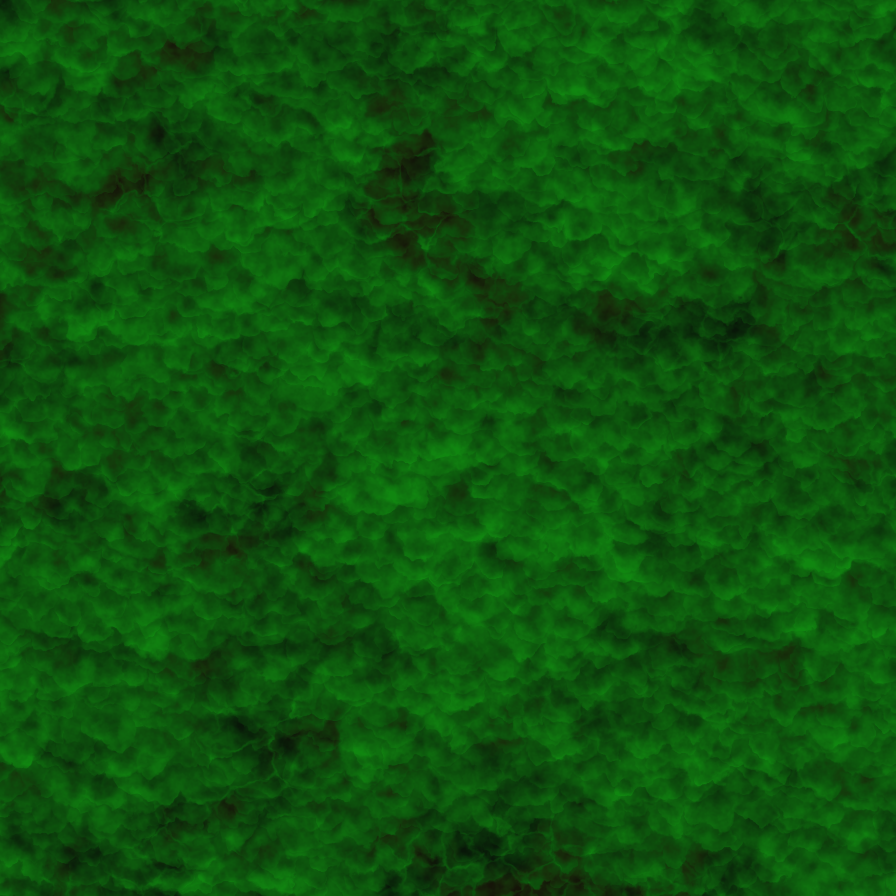
Write a WebGL 1 fragment shader that draws this texture.

```glsl
precision highp float;
uniform vec2 u_resolution;

const vec3 SHADOW = vec3(0.04, 0.20, 0.04);
const vec3 LIGHT = vec3(0.06, 0.47, 0.06);
const vec3 BROWN = vec3(0.05, -0.01, 0.0);
const float MEAN_TONE = 0.60;
const float CLUMP_SCALE = 10.0;
const float TUFT_SCALE = 20.0;
const float LEAF_SCALE = 41.0;
const float CLUMP_GAIN = 0.33;
const float TUFT_GAIN = 0.42;
const float LEAF_GAIN = 0.38;
const float PATCH_SCALE = 6.5;
const float PATCH_GAIN = 0.72;
const float GRAIN_SCALE = 62.0;
const float GRAIN_GAIN = 0.95;
const float VEIN_SCALE = 24.0;
const float VEIN_GAIN = 0.28;
const float EDGE_SOFTNESS = 0.14;
const float RAGGEDNESS = 0.022;
const float FRAYING = 0.012;

float hash(vec2 p) {
  vec3 q = fract(p.xyx * 0.1031);
  q += dot(q, q.yzx + 33.33);
  return fract((q.x + q.y) * q.z);
}

vec2 hash2(vec2 p) {
  return vec2(hash(p), hash(p + 71.7));
}

float noise(vec2 p) {
  vec2 i = floor(p);
  vec2 f = fract(p);
  f = f * f * (3.0 - 2.0 * f);
  vec2 e = vec2(1.0, 0.0);
  return mix(mix(hash(i), hash(i + e.xy), f.x),
             mix(hash(i + e.yx), hash(i + e.xx), f.x), f.y);
}

float fbm(vec2 p) {
  float sum = 0.0;
  float gain = 0.533;
  for (int i = 0; i < 4; i++) {
    sum += gain * noise(p);
    p = mat2(1.6, 1.2, -1.2, 1.6) * p + 17.3;
    gain *= 0.5;
  }
  return sum;
}

vec2 wander(vec2 p) {
  return vec2(fbm(p + 4.0), fbm(p + 61.0)) - 0.5;
}

// Overlapping puffs, upper ones in front, bright at the rim and most so below
float puffs(vec2 p) {
  vec2 cell = floor(p);
  float shade = 0.35;
  for (int j = -1; j <= 1; j++) {
    for (int i = -1; i <= 1; i++) {
      vec2 id = cell + vec2(float(i), float(j));
      float radius = mix(0.55, 0.98, hash(id + 13.1));
      vec2 d = (p - id - hash2(id)) / radius;
      float cover = 1.0 - smoothstep(1.0 - EDGE_SOFTNESS, 1.0, length(d));
      float lit = 0.65 * smoothstep(0.7, -1.0, d.y) + 0.4 * dot(d, d);
      lit += 0.4 * (hash(id + 5.9) - 0.5);
      shade = mix(shade, lit, cover);
    }
  }
  return shade - 0.6;
}

// Thin lines between the cells of a scattered net
float veins(vec2 p) {
  vec2 cell = floor(p);
  float nearest = 8.0;
  float second = 8.0;
  for (int j = -1; j <= 1; j++) {
    for (int i = -1; i <= 1; i++) {
      vec2 id = cell + vec2(float(i), float(j));
      float d = length(p - id - hash2(id + 3.7));
      second = min(second, max(nearest, d));
      nearest = min(nearest, d);
    }
  }
  return 1.0 - smoothstep(0.0, 0.16, second - nearest);
}

void main() {
  vec2 uv = gl_FragCoord.xy / min(u_resolution.x, u_resolution.y);

  // Ragged and frayed outlines
  vec2 p = uv + 2.0 + RAGGEDNESS * wander(uv * 30.0);
  p += FRAYING * wander(uv * 95.0 + 30.0);
  vec2 squat = p * vec2(0.97, 1.04);

  // Layers of moss
  float patchTone = fbm(p * PATCH_SCALE) - 0.5;
  float dark = smoothstep(-0.04, -0.25, patchTone);
  float tone = MEAN_TONE + PATCH_GAIN * patchTone;
  tone += CLUMP_GAIN * puffs(squat * CLUMP_SCALE);
  tone += TUFT_GAIN * puffs(squat * TUFT_SCALE + 9.0);
  tone += LEAF_GAIN * puffs(squat * LEAF_SCALE + 23.0);
  tone += GRAIN_GAIN * (fbm(uv * GRAIN_SCALE + 40.0) - 0.5);
  tone += dark * (VEIN_GAIN * veins(p * VEIN_SCALE) - 0.2);

  // Green ramp with brown hints in the hollows
  vec3 color = mix(SHADOW, LIGHT, clamp(tone, -0.4, 1.2));
  float brown = smoothstep(0.5, -0.1, tone) * smoothstep(0.4, 0.75, fbm(p * 16.0 + 90.0));
  gl_FragColor = vec4(color + BROWN * brown, 1.0);
}
```
